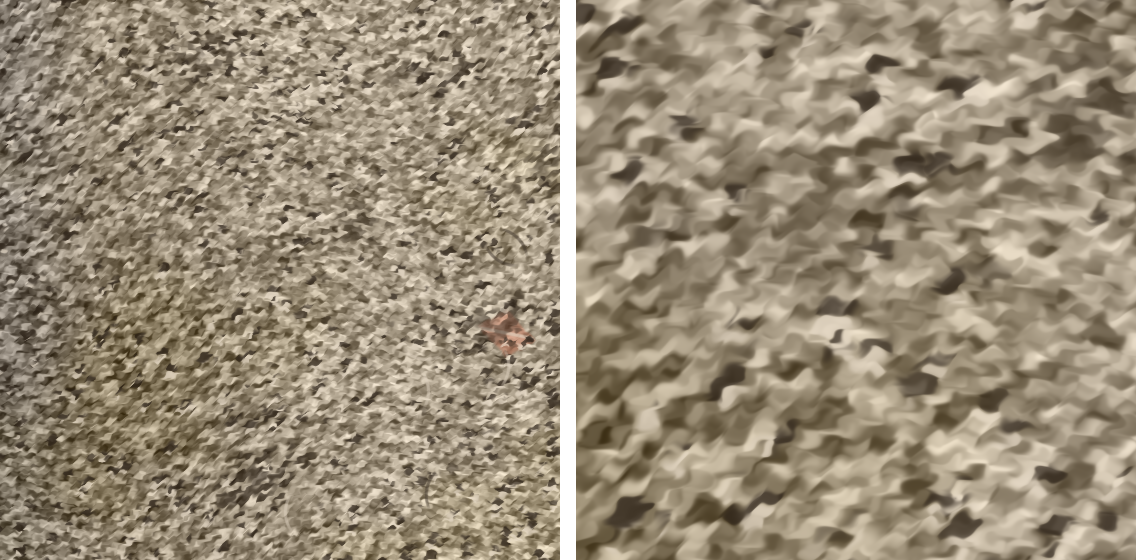
Left, the full canvas; right, a detail of the centre.
Reproduce this texture procedurally as a Shadertoy shader.

```glsl
// Sandy gravel ground: slanted soft grains, dark pits, pale chips and a fallen leaf.

const vec3  GROUND_COLOR = vec3(0.605, 0.555, 0.474);
const vec3  PIT_COLOR    = vec3(0.25, 0.21, 0.17);
const vec3  CHIP_COLOR   = vec3(0.88, 0.83, 0.76);
const vec3  LEAF_COLOR   = vec3(0.72, 0.49, 0.39);
const vec3  MOSS_TINT    = vec3(0.0, -0.003, -0.028);
const vec3  COOL_TINT    = vec3(-0.035, -0.02, 0.015);
const vec2  COARSE_GRAIN = vec2(0.0155, 0.0080);
const vec2  FINE_GRAIN   = vec2(0.0088, 0.0050);
const vec2  PIT_CELL     = vec2(0.027, 0.017);
const vec2  CHIP_OFFSET  = vec2(0.25, 0.45);
const vec2  CLUMP_CELL   = vec2(0.17, 0.10);
const vec2  LEAF_CENTER  = vec2(0.905, 0.405);
const float GRAIN_ANGLE  = 0.33;
const float COARSE_CONTRAST = 0.46;
const float FINE_CONTRAST   = 0.25;
const int   STRAND_COUNT = 7;

vec2 hash2(vec2 p) {
    vec3 h = fract(p.xyx * vec3(0.1031, 0.1030, 0.0973));
    h += dot(h, h.yzx + 33.33);
    return fract((h.xx + h.yz) * h.zy);
}

// Smooth cellular noise: each grain has one tone and melts into its neighbours.
float grains(vec2 p, float sharpness) {
    vec2 cell = floor(p);
    float toneSum = 0.0, weightSum = 0.0;
    for (int y = -1; y <= 1; y++)
    for (int x = -1; x <= 1; x++) {
        vec2 id = cell + vec2(x, y);
        vec2 d = p - id - 0.1 - 0.8 * hash2(id);
        float weight = exp(-sharpness * dot(d, d));
        toneSum += weight * hash2(id + 71.0).x;
        weightSum += weight;
    }
    return toneSum / weightSum;
}

// Sparse blobs of random size; roughness bends their outline.
float blobs(vec2 p, float density, float roughness, float seed) {
    vec2 cell = floor(p);
    float cover = 0.0;
    for (int y = -1; y <= 1; y++)
    for (int x = -1; x <= 1; x++) {
        vec2 id = cell + vec2(x, y);
        vec2 pick = hash2(id + seed);
        float dist = length(p - id - 0.15 - 0.7 * hash2(id + seed + 37.0));
        float radius = mix(0.14, 0.38, pick.y);
        float blob = 1.0 - smoothstep(-0.16, 0.16, dist - radius + roughness);
        float present = 1.0 - smoothstep(density - 0.06, density + 0.06, pick.x);
        cover = max(cover, blob * present);
    }
    return cover;
}

// Slow layered sines, about -1 to 1.
float drift(vec2 p) {
    return (sin(p.x * 5.1 + 2.0 * sin(p.y * 3.7 + 0.8))
          + sin(p.y * 8.3 - p.x * 4.2 + 1.7)
          + 0.6 * sin(p.x * 15.0 + p.y * 11.0 + 2.0 * sin(p.y * 9.0))) / 2.6;
}

// Thin bent fibre of half length 0.04, measured along its own axis.
float strand(vec2 p, float angle) {
    float c = cos(angle), s = sin(angle);
    vec2 q = mat2(c, -s, s, c) * p;
    float dist = abs(q.y - 9.0 * q.x * q.x);
    return (1.0 - smoothstep(0.001, 0.0045, dist)) * (1.0 - smoothstep(0.02, 0.04, abs(q.x)));
}

void mainImage(out vec4 fragColor, in vec2 fragCoord) {
    vec2 uv = fragCoord / iResolution.xy;

    // Slanted, gently bent grain direction with a small wriggle
    float c = cos(GRAIN_ANGLE), s = sin(GRAIN_ANGLE);
    vec2 bent = uv + vec2(0.008 * sin(uv.y * 13.0), 0.022 * sin(uv.x * 7.0 + uv.y * 3.0));
    vec2 p = mat2(c, -s, s, c) * bent + 3.0;
    p += 0.0016 * sin(p.yx * vec2(410.0, 290.0) + 3.0 * sin(p * vec2(97.0, 131.0)));

    float coarse = grains(p / COARSE_GRAIN, 6.5);
    float fine = grains(p / FINE_GRAIN + 19.0, 5.0);
    float broad = drift(uv);

    // Broad light: pale to the right, dim at lower left
    float shade = 0.085 * (smoothstep(0.0, 0.65, uv.x) - 0.62) + 0.02 * broad;
    shade -= 0.07 * exp(-9.0 * dot(uv - vec2(0.22, 0.27), uv - vec2(0.22, 0.27)));
    float tone = shade + 0.012 + COARSE_CONTRAST * (coarse - 0.5) + FINE_CONTRAST * (fine - 0.5);
    vec3 color = GROUND_COLOR + tone;
    color += MOSS_TINT * smoothstep(0.0, 0.9, drift(uv * 1.3 + 4.0) + 0.5 - uv.y);
    color += COOL_TINT * (1.0 - smoothstep(0.0, 0.20, uv.x));

    // Fallen leaf with a pale vein
    vec2 leaf = uv - LEAF_CENTER;
    float leafEdge = abs(leaf.x) / 0.055 + abs(leaf.y + 0.25 * leaf.x) / 0.045;
    float leafMask = 1.0 - smoothstep(0.8, 1.05, leafEdge + 0.2 * (coarse - 0.5));
    color = mix(color, LEAF_COLOR + 0.35 * tone, 0.75 * leafMask);
    float vein = 1.0 - smoothstep(0.001, 0.005, abs(leaf.y + 0.2 * leaf.x));
    color = mix(color, CHIP_COLOR, 0.6 * vein * leafMask);

    // Dark pits, each with a pale chip beside it
    float rough = 0.55 * (fine - 0.5) + 0.4 * (coarse - 0.5);
    float density = 0.17 + 0.10 * broad + 0.06 * uv.x;
    float chip = blobs(p / PIT_CELL + CHIP_OFFSET, density, 0.09 - rough, 113.0);
    float pit = blobs(p / PIT_CELL, density, rough, 113.0);
    color = mix(color, CHIP_COLOR, 0.6 * chip);
    color = mix(color, PIT_COLOR + 0.2 * tone, 0.75 * pit);

    // Larger broken clumps, mostly to the lower right
    float clumpDensity = 0.02 + 0.16 * smoothstep(0.3, 1.0, uv.x - 0.4 * uv.y + 0.2);
    float clump = blobs(p / CLUMP_CELL, clumpDensity, 0.8 * (coarse - 0.4), 211.0);
    color = mix(color, PIT_COLOR + 0.3 * tone, 0.6 * clump);

    // Scattered dry fibres, alternately pale and dark
    for (int i = 0; i < STRAND_COUNT; i++) {
        vec2 pick = hash2(vec2(i, 53));
        vec2 center = vec2(mix(0.45, 1.0, pick.x), 0.65 * pick.y);
        float fibre = strand(uv - center, 6.28 * hash2(vec2(i, 91)).x);
        color = mix(color, i % 2 == 0 ? CHIP_COLOR : PIT_COLOR, 0.5 * fibre);
    }

    fragColor = vec4(clamp(color, 0.0, 1.0), 1.0);
}
```
